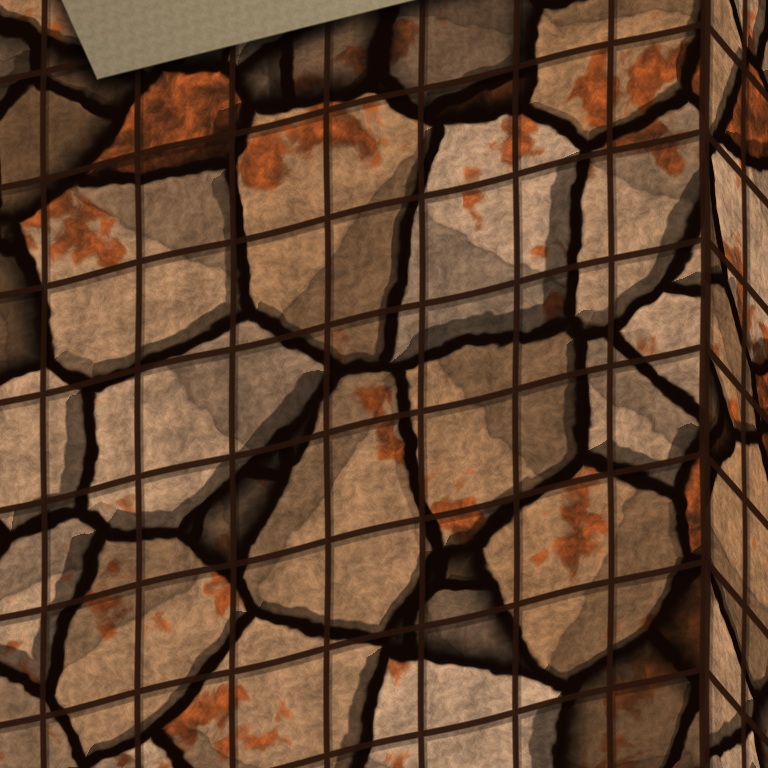
Reproduce this texture procedurally as a three.js fragment shader.

```glsl
// Rough sandstone blocks stacked behind a rusty wire cage that turns a corner.
// Two layers of weighted Voronoi cells make the stones, layered sines give
// stains and grain, and sheared repeats draw the wires on both faces.
#define CORNER 0.918
#define STONE_SIZE 0.205
#define MISSING 0.24
#define GAP 0.035
#define FRONT_SLOPE 0.235
#define SIDE_SLOPE -1.2
#define WIRE_HALF 0.0042
#define TAN vec3(0.56, 0.40, 0.265)
#define PALE vec3(0.66, 0.525, 0.41)
#define BROWN vec3(0.39, 0.26, 0.16)
#define RUST vec3(0.40, 0.17, 0.06)
#define VOID vec3(0.06, 0.02, 0.008)

varying vec2 vUv;

float hash(vec2 p) {
  return fract(sin(dot(p, vec2(127.1, 311.7))) * 43758.5);
}

// Rotated, self-warped sine octaves, roughly -1 to 1.
float layeredSines(vec2 p) {
  float sum = 0.0, amp = 0.5;
  for (int i = 0; i < 5; i++) {
    p = mat2(0.8, 0.6, -0.6, 0.8) * p * 1.9 + 3.7;
    sum += amp * sin(p.x + 1.8 * sin(p.y * 0.8 + 2.0 * sum));
    amp *= 0.64;
  }
  return sum;
}

vec2 site(vec2 cell, float seed) {
  return cell + 0.5 + 0.85 * (vec2(hash(cell + seed), hash(cell + seed + 37.0)) - 0.5);
}

// Squared distance to a site, reduced by a random weight to vary the sizes.
float power(vec2 p, vec2 cell, float seed) {
  vec2 d = p - site(cell, seed);
  return dot(d, d) - 0.4 * hash(cell + seed + 71.0);
}

// Finds the stone at p: its cell and its rim (distance, outward direction).
void findStone(vec2 p, float seed, out vec2 id, out vec3 rim) {
  vec2 base = floor(p);
  float best = 9.0;
  id = base;
  for (int j = -2; j <= 2; j++) for (int i = -2; i <= 2; i++) {
    vec2 cell = base + vec2(float(i), float(j));
    float w = power(p, cell, seed);
    if (w < best) { best = w; id = cell; }
  }
  rim = vec3(9.0, 0.0, 1.0);
  for (int j = -2; j <= 2; j++) for (int i = -2; i <= 2; i++) {
    vec2 cell = base + vec2(float(i), float(j));
    vec2 across = site(cell, seed) - site(id, seed);
    float span = length(across);
    if (span < 0.001) continue;
    float e = (power(p, cell, seed) - best) / (2.0 * span);
    if (e < rim.x) rim = vec3(e, across / span);
  }
}

// Colour of one stone: tint, rust stains, split facet, lower side, worn rim.
vec3 paintStone(vec2 p, vec2 id, vec3 rim, float seed) {
  float kind = hash(id + seed + 5.0), shade = hash(id + seed + 9.0);
  float stain = layeredSines(p * 1.3 + kind * 40.0);
  float mottle = layeredSines(p * 7.0 + shade * 30.0);
  float grain = layeredSines(p * 30.0);
  vec3 col = mix(TAN, PALE, shade);
  float rust = max(0.85 * step(0.83, kind), 0.8 * smoothstep(0.5, 0.85, stain + 0.25 * mottle));
  col = mix(col, RUST * (1.0 + 0.4 * mottle), rust);
  col *= 1.0 + 0.13 * mottle + 0.11 * grain + 0.08 * stain;
  float turn = kind * 44.0;
  float cut = dot(p - site(id, seed), vec2(cos(turn), sin(turn))) + 0.07 * stain + 0.15;
  col *= mix(0.8, 1.04, smoothstep(-0.015, 0.015, cut)) * (1.0 - 0.25 * exp(-abs(cut) * 70.0));
  float under = smoothstep(0.1, 0.5, dot(rim.yz, vec2(0.5, -0.85)));
  float depth = rim.x - GAP, width = 0.03 + 0.1 * shade;
  col *= 1.0 - 0.48 * under * (1.0 - smoothstep(width, width + 0.02, depth));
  col *= 1.0 + 0.15 * (1.0 - under) * exp(-max(depth, 0.0) * 25.0);
  return col * smoothstep(-0.03, 0.03, depth);
}

// Coverage of the nearest line in a set repeated along x.
float wire(float x, float spacing, float halfWidth) {
  float d = abs(fract(x / spacing + 0.5) - 0.5) * spacing;
  return 1.0 - smoothstep(halfWidth - 0.0015, halfWidth + 0.0015, d);
}

float cage(vec2 uv) {
  float x = uv.x - CORNER + 0.0012 * sin(uv.y * 17.0);
  float side = step(0.0, x);
  float slope = mix(FRONT_SLOPE, SIDE_SLOPE, side);
  float rise = uv.y - 0.551 - slope * x + 0.002 * sin(uv.x * 23.0);
  float upright = wire(x, mix(0.123, 0.051, side), WIRE_HALF * mix(0.9, 0.7, side));
  float rung = wire(rise, 0.14, WIRE_HALF * mix(1.0, 1.4, side));
  float post = 1.0 - smoothstep(0.005, 0.008, abs(x));
  return max(max(upright, rung), post);
}

void main() {
  // Shear the stones along each face and squeeze them on the side face.
  float x = vUv.x - CORNER, side = step(0.0, x);
  vec2 p = vec2(x * mix(1.0, 2.3, side), vUv.y - x * mix(0.14, SIDE_SLOPE, side));
  p = p / STONE_SIZE + side * 17.0 + 20.0;
  vec2 q = p + 0.045 * vec2(layeredSines(p * 1.9), layeredSines(p * 1.9 + 9.0));

  // Shaded back stones show through gaps and missing front stones.
  vec2 id, backId;
  vec3 rim, backRim;
  findStone(q, 3.0, id, rim);
  findStone(q * 1.25 + 5.3, 11.0, backId, backRim);
  vec3 back = paintStone(q * 1.25 + 5.3, backId, backRim, 11.0);
  back = mix(back, BROWN, 0.3) * mix(0.2, 0.72, smoothstep(0.0, 0.22, rim.x));
  vec3 col = mix(VOID, back, smoothstep(GAP, GAP + 0.03, backRim.x) * smoothstep(0.0, 0.07, rim.x));
  float present = step(MISSING, hash(id + 53.0));
  float body = present * smoothstep(GAP - 0.008, GAP + 0.012, rim.x);
  col = mix(mix(col, VOID, 0.7 * present), paintStone(q, id, rim, 3.0), body);

  // Wires with a soft shadow, then the smooth slab above the cage.
  col *= 1.0 - 0.3 * cage(vUv + vec2(-0.004, 0.006));
  col = mix(col, vec3(0.15, 0.075, 0.04), 0.93 * cage(vUv));
  float above = min(vUv.y - 0.865 - 0.25 * vUv.x, vUv.x - 0.08 - 0.45 * (1.0 - vUv.y));
  vec3 slab = vec3(0.57, 0.51, 0.40) * (0.9 + 0.3 * vUv.x + 0.05 * layeredSines(vUv * 150.0));
  col *= 1.0 - 0.6 * smoothstep(-0.03, 0.0, above);
  gl_FragColor = vec4(mix(col, slab, smoothstep(-0.002, 0.002, above)), 1.0);
}
```
